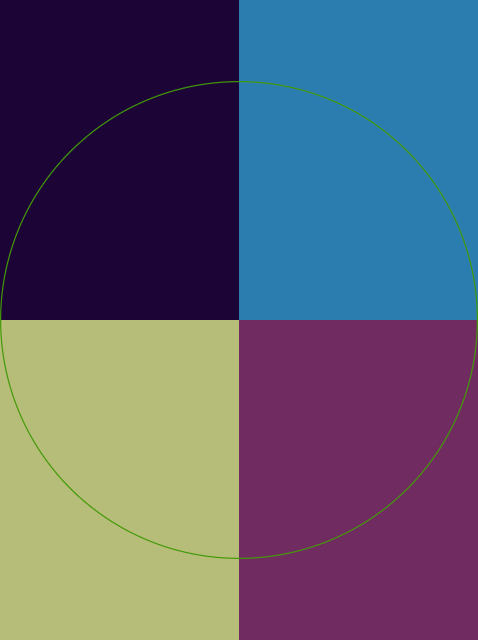
Give the GLSL for this background, as a WebGL 1 fragment shader.

```glsl
precision highp float;
// Four flat colour quadrants crossed by a thin green ring that spans the width.

uniform vec2 u_resolution;

const vec3 TOP_LEFT = vec3(0.11, 0.02, 0.21);
const vec3 TOP_RIGHT = vec3(0.17, 0.49, 0.69);
const vec3 BOTTOM_LEFT = vec3(0.71, 0.74, 0.47);
const vec3 BOTTOM_RIGHT = vec3(0.44, 0.17, 0.38);
const vec3 RING_COLOR = vec3(0.26, 0.60, 0.03);

// Lengths are fractions of the canvas width.
const float RING_RADIUS = 0.4987;
const float RING_WIDTH = 0.0025;

// Antialiased coverage of the side where the signed distance is positive.
float coverage(float dist, float pixel) {
    return clamp(dist / pixel + 0.5, 0.0, 1.0);
}

void main() {
    float pixel = 1.0 / u_resolution.x;
    vec2 p = (gl_FragCoord.xy - 0.5 * u_resolution) * pixel;

    // Quadrants
    float right = coverage(p.x, pixel);
    float top = coverage(p.y, pixel);
    vec3 lower = mix(BOTTOM_LEFT, BOTTOM_RIGHT, right);
    vec3 upper = mix(TOP_LEFT, TOP_RIGHT, right);
    vec3 color = mix(lower, upper, top);

    // Ring
    float ringDist = 0.5 * RING_WIDTH - abs(length(p) - RING_RADIUS);
    color = mix(color, RING_COLOR, coverage(ringDist, pixel));

    gl_FragColor = vec4(color, 1.0);
}
```
